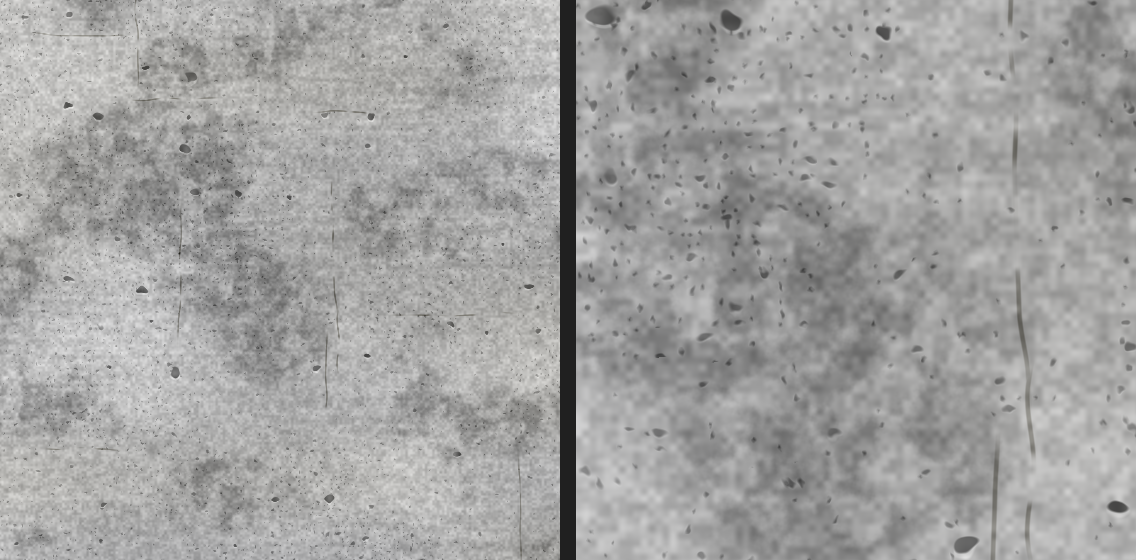
Left: the whole. Right: its middle third, enlarged.
Write a WebGL 2 fragment shader that draws this texture.

```glsl
#version 300 es
precision highp float;
// Weathered board-cast concrete: pale grey with grain, stains, pits and hairlines.

uniform vec2 u_resolution;
out vec4 outColor;

const float BASE_TONE = 0.722;
const float CLOUD_DEPTH = 0.22;
const float GRAIN_DEPTH = 0.13;
const float GRIT_DEPTH = 0.10;
const float STREAK_DEPTH = 0.075;
const float STAIN_DEPTH = 0.17;
const float SPECK_DEPTH = 0.21;
const float PIT_TONE = 0.22;
const float RIM_LIGHT = 0.10;
const float SCRATCH_DEPTH = 0.20;
const float SCRATCH_WIDTH = 0.0007;
const int SCRATCH_COUNT = 11;
const float EDGE = 0.0013;
const vec2 STAIN_CENTRE = vec2(0.48, 0.53);
const vec3 WARM_SHIFT = vec3(0.008, 0.003, -0.016);

vec2 hash2(vec2 p) {
    vec3 q = fract(p.xyx * vec3(0.1031, 0.1030, 0.0973));
    q += dot(q, q.yzx + 33.33);
    return fract((q.xx + q.yz) * q.zy);
}

vec2 noise2(vec2 p) {
    vec2 i = floor(p), f = fract(p);
    f = f * f * (3.0 - 2.0 * f);
    vec2 low = mix(hash2(i), hash2(i + vec2(1.0, 0.0)), f.x);
    vec2 high = mix(hash2(i + vec2(0.0, 1.0)), hash2(i + 1.0), f.x);
    return mix(low, high, f.y);
}

float noise(vec2 p) { return noise2(p).x; }

float fbm(vec2 p) {
    float sum = 0.0, weight = 0.5;
    for (int i = 0; i < 5; i++) {
        sum += weight * noise(p);
        p = mat2(1.6, 1.2, -1.2, 1.6) * p + 17.3;
        weight *= 0.5;
    }
    return sum / 0.97;
}

// One ragged spot per chosen cell: x = hollow, y = lit crescent below it.
// Sizes are radii in cell units.
vec2 spots(vec2 uv, float cells, float chance, vec2 sizes, float seed) {
    vec2 g = uv * cells + seed, id = floor(g);
    vec2 pick = hash2(id + 57.0);
    float radius = mix(sizes.x, sizes.y, pick.y * pick.y);
    vec2 d = g - id - mix(vec2(0.27), vec2(0.73), hash2(id));
    d += (noise2(g * 0.7 / radius) - 0.5) * radius * 1.1;
    d.y *= 1.0 + 0.5 * pick.y;
    float soft = EDGE * cells;
    float hollow = 1.0 - smoothstep(radius - soft, radius + soft, length(d));
    float lit = 1.0 - smoothstep(radius - soft, radius + soft, length(d + vec2(0.0, 0.6 * radius)));
    return vec2(hollow, lit * (1.0 - hollow)) * step(pick.x, chance);
}

// Thin broken hairlines, alternately upright and level.
float scratches(vec2 uv) {
    float lines = 0.0;
    for (int i = 0; i < SCRATCH_COUNT; i++) {
        float k = float(i);
        vec2 shape = hash2(vec2(k, 19.0));
        vec2 d = uv - hash2(vec2(k, 3.0));
        if (i % 2 == 1) d = d.yx;
        d.x += 0.1 * (shape.x - 0.5) * d.y + 0.006 * (noise(vec2(d.y * 25.0, k)) - 0.5);
        float span = mix(0.05, 0.16, shape.y);
        float line = 1.0 - smoothstep(SCRATCH_WIDTH, SCRATCH_WIDTH + EDGE, abs(d.x));
        line *= 1.0 - smoothstep(0.6, 1.0, abs(d.y) / span);
        line *= smoothstep(0.15, 0.6, noise(vec2(d.y * 60.0, k + 40.0)));
        lines = max(lines, line);
    }
    return lines;
}

void main() {
    vec2 uv = gl_FragCoord.xy / u_resolution.y;

    // Clouding, grain and level board marks
    float tone = BASE_TONE + CLOUD_DEPTH * (fbm(uv * vec2(4.0, 6.0) + 5.0) - 0.5);
    tone += GRAIN_DEPTH * (noise(uv * 230.0) - 0.5);
    tone += GRIT_DEPTH * (noise(uv * 105.0 + 31.0) - 0.5);
    float boards = smoothstep(0.25, 0.75, noise(uv * vec2(2.5, 5.0) + 9.0));
    float streak = noise(vec2(uv.x * 7.0, uv.y * 140.0 + 2.0 * noise(uv * 6.0)));
    tone += STREAK_DEPTH * boards * (streak - 0.5);

    // Crumbly stains, densest around the middle
    vec2 fromCentre = (uv - STAIN_CENTRE) * vec2(3.0, 5.5);
    float density = fbm(uv * vec2(6.0, 8.0) + 71.0) + 0.13 * exp(-dot(fromCentre, fromCentre));
    float stain = smoothstep(0.50, 0.70, density);
    stain *= 0.25 + 0.75 * smoothstep(0.36, 0.62, fbm(uv * 42.0 + 13.0));
    tone -= STAIN_DEPTH * stain;

    // Small clustered specks
    vec2 bent = uv + 0.012 * noise2(uv * 30.0);
    float cluster = smoothstep(0.2, 0.8, noise(uv * 7.0 + 3.0));
    vec2 speck = spots(bent, 68.0, 0.12 + 0.3 * cluster, vec2(0.07, 0.24), 11.0);
    speck += spots(bent.yx, 115.0, 0.08 + 0.35 * cluster, vec2(0.10, 0.25), 83.0);
    tone += 0.5 * RIM_LIGHT * speck.y - SPECK_DEPTH * min(speck.x, 1.0);

    // Hairlines, then air holes with a lit lower lip
    float hairline = scratches(uv);
    tone -= SCRATCH_DEPTH * hairline;
    vec2 pit = spots(uv, 13.0, 0.26, vec2(0.04, 0.12), 29.0);
    pit = max(pit, spots(uv, 5.0, 0.14, vec2(0.04, 0.09), 47.0));
    float hollowTone = PIT_TONE + 0.25 * noise(uv * 90.0);
    tone = mix(tone + RIM_LIGHT * pit.y, hollowTone, 0.9 * pit.x);

    float warmth = noise(uv * vec2(3.0, 7.0) + 23.0) - 0.25 + hairline;
    outColor = vec4(clamp(vec3(tone) + WARM_SHIFT * warmth, 0.0, 1.0), 1.0);
}
```
